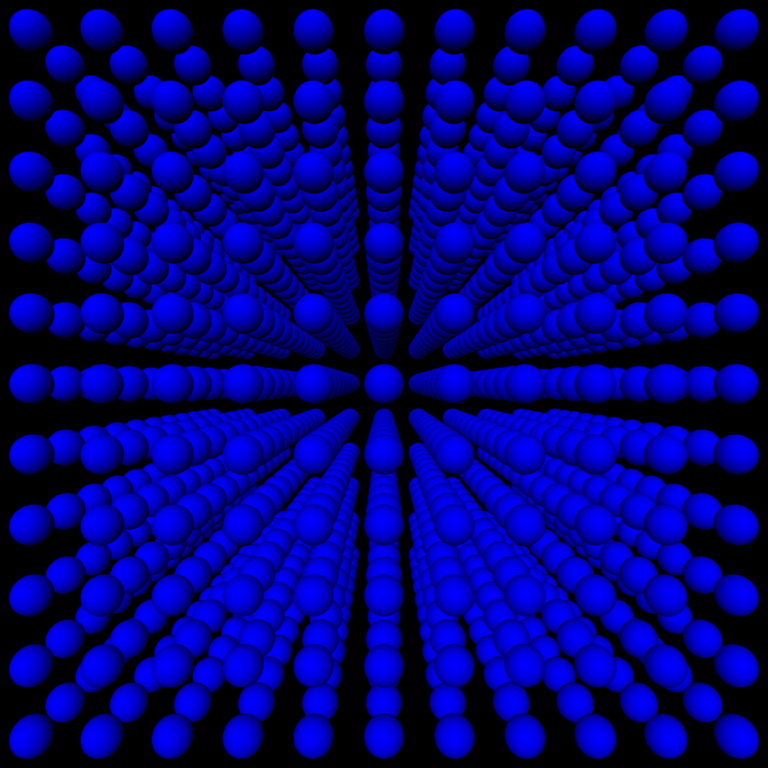
Give the GLSL for this pattern, as a three.js fragment shader.

```glsl
varying vec2 vUv;

const int LAYERS = 11;
const float HALF_GRID = 5.0;       // spheres on each side of the axis
const float FOCAL = 0.866;         // focal length in canvas widths
const float FRONT_DEPTH = 9.45;    // distance to first layer, in grid steps
const float RADIUS = 0.285;
const float EDGE = 0.002;          // edge softness in canvas widths
const float AMBIENT = 0.29;
const float DIFFUSE = 0.70;
const vec3 BACKGROUND = vec3(0.0);
const vec3 SPHERE_BLUE = vec3(0.0, 0.0, 1.0);
const vec3 LIGHT = vec3(-0.12, 0.45, 1.0);

// Center of the lattice sphere nearest to the ray in one layer
vec3 nearestCenter(vec3 ray, float depth) {
  vec2 cell = floor(ray.xy / -ray.z * depth + 0.5);
  return vec3(clamp(cell, -HALF_GRID, HALF_GRID), -depth);
}

// Soft wrapped lighting that keeps some light past the terminator
float wrappedLight(vec3 normal, vec3 lightDir) {
  return clamp(AMBIENT + DIFFUSE * dot(normal, lightDir), 0.0, 1.0);
}

// Lit colour in rgb, soft coverage in alpha
vec4 shadeSphere(vec3 ray, vec3 center, float radius, vec3 lightDir) {
  float along = dot(center, ray);
  float miss = length(center - ray * along);
  float halfChord = sqrt(max(radius * radius - miss * miss, 0.0));
  vec3 normal = normalize(ray * (along - halfChord) - center);
  float edgeDistance = (radius - miss) * FOCAL / -center.z;
  float coverage = clamp(edgeDistance / EDGE + 0.5, 0.0, 1.0);
  return vec4(SPHERE_BLUE * wrappedLight(normal, lightDir), coverage);
}

// Layers never overlap in depth, so blend them front to back
vec3 renderLattice(vec3 ray, vec3 lightDir) {
  vec3 color = vec3(0.0);
  float visible = 1.0;
  for (int i = 0; i < LAYERS; i++) {
    vec3 center = nearestCenter(ray, FRONT_DEPTH + float(i));
    vec4 sphere = shadeSphere(ray, center, RADIUS, lightDir);
    color += sphere.rgb * sphere.a * visible;
    visible *= 1.0 - sphere.a;
  }
  return color + BACKGROUND * visible;
}

void main() {
  vec3 ray = normalize(vec3(vUv - 0.5, -FOCAL));
  gl_FragColor = vec4(renderLattice(ray, normalize(LIGHT)), 1.0);
}
```
